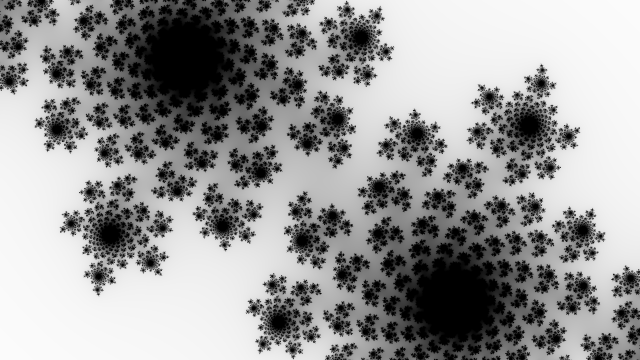
Give the GLSL for this background, as a Shadertoy shader.

```glsl
// Quadratic Julia set: dark discs and dust on a pale field.
// Each point is iterated as z -> z*z + c; the longer it takes to
// escape, the darker it is. Smooth counts and supersampling soften it.

#define JULIA_C vec2(-0.4, 0.6)  // constant that shapes the set
#define VIEW_HEIGHT 1.0          // height of the view in the complex plane
#define MAX_STEPS 100            // steps after which a point is black
#define ESCAPE_RADIUS 16.0       // large enough for a smooth count
#define SAMPLES 3                // samples per pixel side

vec2 complexSquare(vec2 z) {
    return vec2(z.x * z.x - z.y * z.y, 2.0 * z.x * z.y);
}

// Fractional number of steps until |z| passes 2
float escapeSteps(vec2 z) {
    for (int i = 0; i < MAX_STEPS + 2; i++) {
        float radiusSquared = dot(z, z);
        if (radiusSquared > ESCAPE_RADIUS * ESCAPE_RADIUS) {
            return float(i) - log2(0.5 * log2(radiusSquared));
        }
        z = complexSquare(z) + JULIA_C;
    }
    return float(MAX_STEPS);
}

float brightness(vec2 z) {
    return clamp(1.0 - escapeSteps(z) / float(MAX_STEPS), 0.0, 1.0);
}

void mainImage(out vec4 fragColor, in vec2 fragCoord) {
    float total = 0.0;

    // Average a regular grid of samples inside the pixel
    for (int y = 0; y < SAMPLES; y++) {
        for (int x = 0; x < SAMPLES; x++) {
            vec2 offset = (vec2(x, y) + 0.5) / float(SAMPLES) - 0.5;
            vec2 centered = fragCoord + offset - 0.5 * iResolution.xy;
            total += brightness(centered * VIEW_HEIGHT / iResolution.y);
        }
    }

    float gray = total / float(SAMPLES * SAMPLES);
    fragColor = vec4(vec3(gray), 1.0);
}
```
